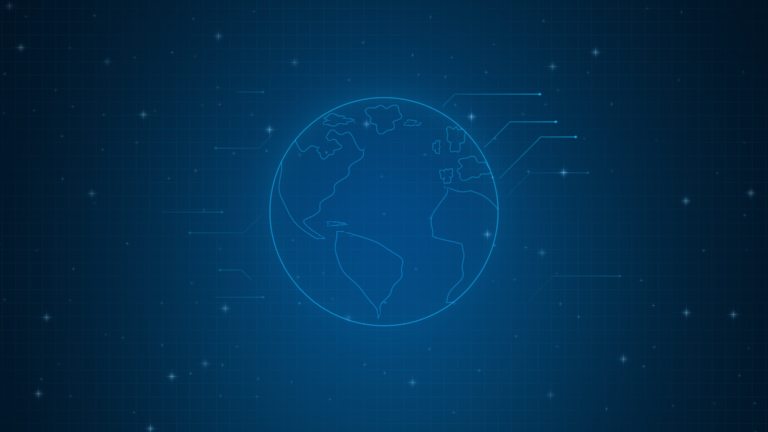
A Shadertoy shader for this background:

```glsl
// A wireframe globe over a deep blue technical backdrop. Gaussian glows set the light;
// coastlines are the zero contours of implicit land shapes, circuit traces are
// segment distances, and the stars are scattered one per hashed cell.

#define GLOBE_CENTER vec2(0.0, 0.010)
#define GLOBE_RADIUS 0.264
#define GRID_CELL 0.031
#define GRID_GAIN 0.030
#define COAST_GAIN 0.20
#define TRACE_GAIN 0.42
#define STAR_GAIN 0.36
#define LINE_WIDTH 0.0008
#define EDGE_COLOR vec3(0.004, 0.055, 0.110)
#define CORE_COLOR vec3(0.012, 0.290, 0.470)
#define TEAL vec3(0.06, 0.64, 0.74)

float pixelSize;

float stroke(float d) {
    return 1.0 - smoothstep(0.0, LINE_WIDTH + pixelSize, abs(d));
}

float segment(vec2 p, vec2 a, vec2 b) {
    vec2 ab = b - a;
    return length(p - a - ab * clamp(dot(p - a, ab) / max(dot(ab, ab), 1e-6), 0.0, 1.0));
}

vec2 hash2(vec2 cell) {
    vec3 h = fract(cell.xyx * vec3(0.1031, 0.1030, 0.0973));
    h += dot(h, h.yzx + 33.33);
    return fract((h.xx + h.yz) * h.zy);
}

// Ellipse with a ragged, sine-layered shore
float island(vec2 p, vec2 center, vec2 radii) {
    vec2 q = (p - center) / radii;
    float a = atan(q.y, q.x);
    float shore = 1.0 + 0.2 * sin(3.0 * a + 40.0 * center.x) + 0.12 * sin(7.0 * a + 90.0 * center.y);
    return (length(q) - shore) * min(radii.x, radii.y);
}

// Each continent lies between a west and an east shore given by height
float southAmerica(vec2 p) {
    float t = clamp((p.y + 0.236) / 0.2, 0.0, 1.0);
    float west = mix(-0.014, -0.111, smoothstep(0.0, 0.75, t)) + 0.002 * sin(t * 21.0);
    float bulge = max(t - 0.6, 0.0) / 0.4;
    float east = -0.014 + 0.058 * smoothstep(0.0, 0.6, t) - 0.135 * bulge * bulge;
    east += 0.003 * sin(t * 30.0);
    return max(max(west - p.x, p.x - east), max(-0.236 - p.y, p.y + 0.036));
}

float northAmerica(vec2 p) {
    float bend = max(0.06 - p.y, 0.0);
    float west = -0.24 + 6.5 * bend * bend + 0.003 * sin(p.y * 70.0);
    float atlantic = -0.165 + 0.8 * p.y + 0.006 * sin(p.y * 150.0);
    float east = mix(west + 0.02, atlantic, smoothstep(-0.02, 0.0, p.y));
    float north = 0.175 + 0.022 * sin(p.x * 45.0) + 0.008 * sin(p.x * 140.0);
    float land = max(max(west - p.x, p.x - east), max(p.y - north, -0.052 - p.y));
    return max(land, -island(p, vec2(-0.132, 0.160), vec2(0.026, 0.022)));
}

float africa(vec2 p) {
    float west = 0.111 + 0.072 * (1.0 - smoothstep(-0.068, -0.045, p.y));
    west += 0.035 * smoothstep(0.0, 0.055, p.y) - 0.04 * (1.0 - smoothstep(-0.2, -0.13, p.y));
    west += 0.002 * sin(p.y * 120.0);
    float north = 0.062 + 0.006 * sin(p.x * 60.0) - 0.7 * max(p.x - 0.2, 0.0);
    return max(west - p.x, max(p.y - north, -0.2 - p.y));
}

float coastField(vec2 p) {
    float land = min(min(southAmerica(p), northAmerica(p)), africa(p));
    land = min(land, island(p, vec2(0.145, 0.094), vec2(0.014, 0.016)));   // Iberia
    land = min(land, island(p, vec2(0.205, 0.110), vec2(0.036, 0.024)));   // southern Europe
    land = min(land, island(p, vec2(0.166, 0.180), vec2(0.020, 0.028)));   // Scandinavia
    land = min(land, island(p, vec2(0.122, 0.160), vec2(0.008, 0.014)));   // British Isles
    land = min(land, island(p, vec2(0.065, 0.215), vec2(0.018, 0.006)));   // Iceland
    land = min(land, island(p, vec2(0.000, 0.228), vec2(0.036, 0.030)));   // Greenland
    land = min(land, island(p, vec2(-0.110, 0.222), vec2(0.030, 0.012)));  // Arctic islands
    return min(land, island(p, vec2(-0.113, -0.018), vec2(0.020, 0.004))); // Cuba
}

// Each trace: node position, horizontal run, then height of a 45 degree leg
float circuit(vec2 p) {
    vec4 traces[11] = vec4[11](
        vec4(0.361, 0.282, -0.197, -0.028), vec4(0.398, 0.218, -0.106, -0.058),
        vec4(0.444, 0.183, -0.081, -0.095), vec4(0.472, 0.100, -0.134, -0.050),
        vec4(0.546, -0.139, -0.155, -0.055), vec4(-0.280, 0.287, -0.060, 0.0),
        vec4(-0.390, 0.157, 0.100, 0.030), vec4(-0.375, 0.009, -0.140, 0.0),
        vec4(-0.450, -0.039, 0.125, 0.040), vec4(-0.380, -0.125, 0.050, -0.023),
        vec4(-0.280, -0.188, -0.110, 0.0));
    float light = 0.0;
    for (int i = 0; i < 11; i++) {
        vec4 t = traces[i];
        vec2 elbow = t.xy + vec2(t.z, 0.0);
        vec2 end = elbow + vec2(sign(t.z) * abs(t.w), t.w);
        float wire = stroke(min(segment(p, t.xy, elbow), segment(p, elbow, end)));
        float node = 1.0 - smoothstep(0.002, 0.003 + pixelSize, length(p - t.xy));
        float gain = mix(0.3, 1.0, smoothstep(0.1, 0.3, t.x) * smoothstep(0.09, 0.19, t.y));
        light += gain * (wire * exp(-6.0 * length(p - t.xy)) + node * 0.8);
    }
    return light;
}

// One soft point with a small cross per occupied cell
float stars(vec2 p, float cellSize, float radius, float density) {
    vec2 cell = floor(p / cellSize);
    vec2 seed = hash2(cell + 71.0);
    vec2 d = abs(p - (cell + 0.2 + 0.6 * hash2(cell + 19.0)) * cellSize);
    float halo = exp(-dot(d, d) / (radius * radius));
    float cross = exp(-(d.x + d.y) / radius - 5.0 * min(d.x, d.y) / radius);
    return step(seed.x, density) * (0.35 + 0.65 * seed.y) * (0.55 * halo + 0.7 * cross);
}

void mainImage(out vec4 fragColor, in vec2 fragCoord) {
    pixelSize = 1.0 / iResolution.y;
    vec2 p = (fragCoord - 0.5 * iResolution.xy) * pixelSize;
    // Backdrop glow and grid
    vec2 q = (p - vec2(0.0, -0.13)) / vec2(0.66, 0.78);
    vec3 color = mix(EDGE_COLOR, CORE_COLOR, exp(-dot(q, q)));
    color += vec3(0.0, 0.005, 0.055) * exp(-dot(p, p) * 9.0);
    vec2 gridDist = abs(fract(p / GRID_CELL) - 0.5) * GRID_CELL;
    float grid = max(stroke(gridDist.x), stroke(gridDist.y));
    color += TEAL * GRID_GAIN * grid * (0.7 + 0.3 * sin(p.x * 9.0) * sin(p.y * 11.0));
    // Globe rim, brighter toward the top
    vec2 g = p - GLOBE_CENTER;
    float rim = length(g) - GLOBE_RADIUS;
    float inside = 1.0 - smoothstep(-pixelSize, pixelSize, rim);
    float top = smoothstep(-0.3, 0.3, g.y);
    color += TEAL * (stroke(rim) * 0.30 + exp(-abs(rim) * 32.0) * mix(0.025, 0.085, top));
    // Coastlines, with slope-normalised width
    float land = coastField(p);
    float slope = max(length(vec2(dFdx(land), dFdy(land))), 1e-5);
    color += TEAL * COAST_GAIN * inside * stroke(land * pixelSize / slope);
    // Traces and stars
    color += TEAL * TRACE_GAIN * circuit(p) * (1.0 - inside);
    float starlight = stars(p, 0.15, 0.007, 0.36) + 0.5 * stars(p + 3.7, 0.075, 0.003, 0.45);
    color += vec3(0.65, 0.85, 0.95) * STAR_GAIN * starlight;
    fragColor = vec4(color, 1.0);
}
```
